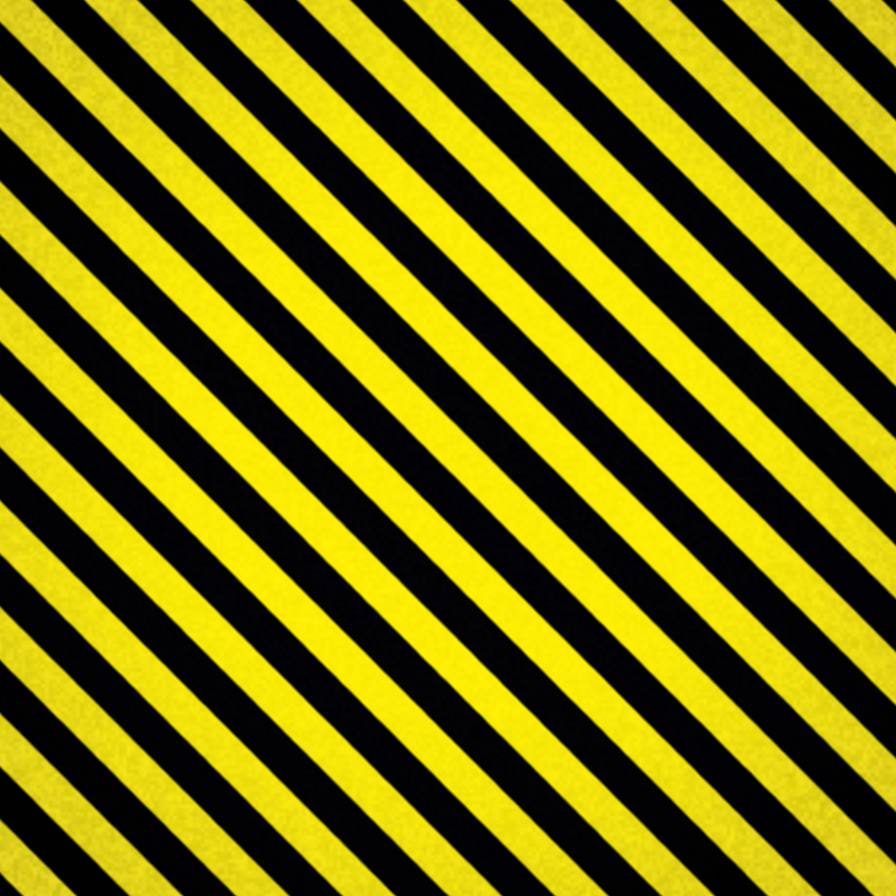
A WebGL 2 fragment shader for this pattern:

```glsl
#version 300 es
precision highp float;
// Yellow and black diagonal hazard stripes with grainy paint and darker corners.

uniform vec2 u_resolution;
out vec4 fragColor;

float hash(vec2 p) {
    p = fract(p * vec2(0.1031, 0.1137));
    p += dot(p, p.yx + 33.33);
    return fract((p.x + p.y) * p.x * 7.13);
}

float valueNoise(vec2 p) {
    vec2 cell = floor(p);
    vec2 f = fract(p);
    f = f * f * (3.0 - 2.0 * f);
    return mix(mix(hash(cell), hash(cell + vec2(1.0, 0.0)), f.x),
               mix(hash(cell + vec2(0.0, 1.0)), hash(cell + vec2(1.0, 1.0)), f.x), f.y);
}

void main() {
    vec2 uv = gl_FragCoord.xy / u_resolution;

    // Paint texture: fine grain plus broader pores, centred on zero
    float grain = valueNoise(uv * 230.0) - 0.5;
    float pores = valueNoise(uv * 110.0 + 41.0) - 0.5;

    // Signed distance along x from the edge of the nearest yellow stripe
    float period = 0.1187;
    float across = uv.x + uv.y - 1.0 - 0.0052 + 0.0008 * pores;
    float fromCentre = abs(fract(across / period + 0.5) - 0.5) * period;
    float edge = fromCentre - 0.25 * period;
    float softness = max(0.0034, 1.0 / u_resolution.x);
    float yellowMask = 1.0 - smoothstep(-softness, softness, edge);

    // Fade from the bright centre to the worn corners
    float fade = smoothstep(0.25, 0.72, length(uv - 0.5));

    vec3 yellow = mix(vec3(0.985, 0.93, 0.01), vec3(0.86, 0.80, 0.07), fade);
    yellow *= 1.0 + (0.6 * grain + 0.4 * pores) * mix(0.04, 0.17, fade);
    yellow.b += 0.05 * (grain + 0.5) * (0.4 + fade);

    vec3 black = mix(vec3(0.010, 0.010, 0.025), vec3(0.004, 0.004, 0.006), fade);
    black += 0.014 * grain * (1.0 - fade);

    fragColor = vec4(clamp(mix(black, yellow, yellowMask), 0.0, 1.0), 1.0);
}
```
